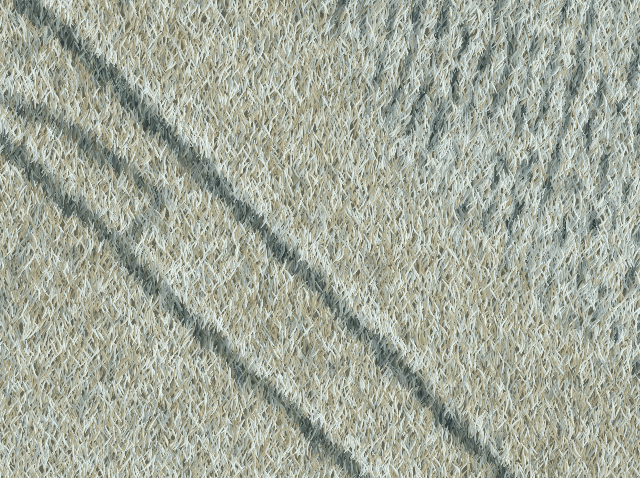
Write a Shadertoy shader that draws this texture.

```glsl
// Aerial view of a pale dry grass field crossed by dark diagonal wheel tracks and planted rows.

vec4 hash4(vec2 p) {
    return fract(sin(dot(p, vec2(127.1, 311.7)) + vec4(0.0, 1.7, 3.1, 5.3)) * 43758.5453);
}

float noise(vec2 p) {
    vec2 i = floor(p), f = fract(p);
    f = f * f * (3.0 - 2.0 * f);
    return mix(mix(hash4(i).x, hash4(i + vec2(1, 0)).x, f.x),
               mix(hash4(i + vec2(0, 1)).x, hash4(i + vec2(1, 1)).x, f.x), f.y);
}

float segment(vec2 p, vec2 a, vec2 b) {
    vec2 pa = p - a, ba = b - a;
    return length(pa - ba * clamp(dot(pa, ba) / dot(ba, ba), 0.0, 1.0));
}

float groove(float d, float width) {
    return 1.0 - smoothstep(width * 0.2, width, d);
}

// Darkness of the pressed tracks: x = two long tracks, y = fainter side marks
vec2 tracks(vec2 p) {
    float upper = min(segment(p, vec2(0.03, 1.02), vec2(0.174, 0.893)),
                  min(segment(p, vec2(0.174, 0.893), vec2(0.575, 0.49)),
                      segment(p, vec2(0.575, 0.49), vec2(1.1, -0.04))));
    float lower = min(segment(p, vec2(-0.05, 0.755), vec2(0.209, 0.518)),
                  min(segment(p, vec2(0.209, 0.518), vec2(0.383, 0.342)),
                      segment(p, vec2(0.383, 0.342), vec2(0.79, -0.03))));
    float hook = min(segment(p, vec2(-0.02, 0.80), vec2(0.105, 0.756)),
                 min(segment(p, vec2(0.105, 0.756), vec2(0.34, 0.59)),
                     segment(p, vec2(0.34, 0.585), vec2(0.26, 0.49))));
    float spur = min(segment(p, vec2(0.05, 0.88), vec2(0.12, 0.95)),
                     segment(p, vec2(0.1, 0.62), vec2(0.0, 0.34)));
    return vec2(max(groove(upper, 0.031), 0.9 * groove(lower, 0.028)),
                max(0.8 * groove(hook, 0.026), 0.4 * groove(spur, 0.022)));
}

// x = shadow, y = sheen, z = strength of planted rows, w = warmth
vec4 terrain(vec2 p) {
    float clump = noise(p * vec2(52.0, 34.0));
    float broad = noise(p * 6.0 + 3.0);
    vec2 ragged = p + 0.022 * vec2(clump - 0.5, noise(p * 45.0 + 7.0) - 0.5);
    vec2 track = tracks(ragged);
    float shadow = max(track.x * (0.6 + 0.5 * clump), track.y * (0.35 + 0.8 * clump));

    // Broken dark gaps between the rows at upper right
    float rows = smoothstep(-0.06, 0.10, min(p.x - 0.66 - 0.42 * (1.0 - p.y),
                                              p.y - 0.67 + 0.92 * (p.x - 0.8)));
    float across = (p.x - 0.25 * p.y) / 0.054 + 0.5 * broad + 0.4 * clump;
    float gap = smoothstep(-0.1, 1.0, cos(6.2832 * across));
    gap *= smoothstep(0.25, 0.8, noise(p * vec2(60.0, 30.0) + 9.0));
    shadow = max(shadow, 0.95 * rows * gap);
    shadow = max(shadow, 0.35 * smoothstep(0.7, 1.0, clump));

    // Lit fringe along the upper right side of each track
    vec2 fringe = tracks(ragged - vec2(0.021, 0.024));
    float sheen = 0.22 * max(fringe.x, 0.6 * fringe.y) + 0.08 * rows;
    sheen += 0.08 * smoothstep(0.55, 0.0, p.y + 0.5 * p.x) + 0.10 * (broad - 0.5);
    float warmth = 0.72 - 0.32 * rows - 0.12 * smoothstep(0.5, 0.0, p.y + 0.5 * p.x);
    return vec4(min(shadow, 1.0), sheen, rows, warmth);
}

vec3 bladeColor(vec4 ground, vec4 seed, float depth) {
    float tone = seed.w * 0.85 + 0.34 * depth + ground.y;
    float warm = smoothstep(-0.25, 0.25, ground.w - seed.x);
    vec3 dark = mix(vec3(0.36, 0.39, 0.385), vec3(0.41, 0.395, 0.30), warm);
    vec3 straw = mix(vec3(0.655, 0.71, 0.695), vec3(0.70, 0.68, 0.56), warm);
    vec3 color = mix(dark, straw, smoothstep(0.0, 0.55, tone));
    color = mix(color, vec3(0.86, 0.905, 0.89), smoothstep(0.55, 1.08, tone));
    vec3 shade = mix(vec3(0.14, 0.195, 0.195), vec3(0.56, 0.63, 0.61), seed.z * seed.z);
    return mix(color, shade, ground.x * (0.7 + 0.28 * seed.y));
}

void mainImage(out vec4 fragColor, in vec2 fragCoord) {
    vec2 p = fragCoord / iResolution.y;
    float pixel = 1.0 / iResolution.y;
    vec2 cell = vec2(0.013, 0.020);
    vec4 here = terrain(p);
    vec3 color = mix(vec3(0.39, 0.39, 0.33), vec3(0.17, 0.22, 0.21), here.x);

    // Overlapping layers of short curved blades, one per jittered cell
    for (int layer = 0; layer < 7; layer++) {
        float depth = float(layer) / 6.0;
        vec2 shift = vec2(0.37, 0.61) * float(layer);
        vec2 home = floor(p / cell + shift);
        for (int y = 1; y >= -1; y--) {
            for (int x = -1; x <= 1; x++) {
                vec2 id = home + vec2(x, y);
                vec4 seed = hash4(id + 17.3 * float(layer));
                vec2 center = (id + seed.yz - shift) * cell;
                float angle = 0.06 + 0.14 * here.z + (seed.x - 0.5) * 1.5;
                vec2 along = vec2(sin(angle), cos(angle));
                vec2 d = p - center;
                float t = dot(d, along);
                float side = dot(d, vec2(along.y, -along.x)) + (seed.w - 0.5) * 30.0 * t * t;
                float reach = 0.010 + 0.006 * seed.y;
                float width = 0.0019 * (1.0 - 0.55 * abs(t) / reach);
                float away = length(vec2(side, max(abs(t) - reach, 0.0)));
                float cover = 1.0 - smoothstep(width - 0.4 * pixel, width + 0.5 * pixel, away);
                if (cover > 0.01) {
                    vec4 tint = fract(seed * 7.13 + seed.yzwx * 3.7);
                    vec3 blade = bladeColor(terrain(center), tint, depth);
                    // One flank of each blade falls into shade
                    blade *= 1.0 + 0.11 * clamp(side / 0.0015, -1.0, 1.0);
                    color = mix(color, blade, 0.93 * cover);
                }
            }
        }
    }
    fragColor = vec4(color, 1.0);
}
```
